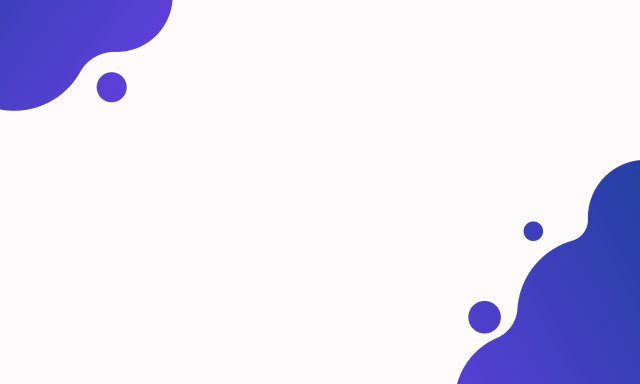
This background is drawn by a WebGL 1 fragment shader. Its source:

```glsl
precision mediump float;
// Two liquid blobs in opposite corners of a pale sheet, with loose droplets.
// Each blob is a union of circles whose hollows are rounded by tangent fillet
// arcs; a linear blue-to-violet gradient colours each corner.

uniform vec2 u_resolution;

#define SHEET vec2(768.0, 460.0)          // design units spanning the canvas
#define PAPER vec3(0.992, 0.984, 0.988)
#define NAVY vec3(0.14, 0.25, 0.64)
#define VIOLET vec3(0.36, 0.25, 0.85)
#define TOP_SLOPE vec2(0.0025, -0.00175)  // gradient change per unit
#define LOW_SLOPE vec2(-0.00248, -0.00135)

// Circles are packed as vec3(centre, radius).
float circle(vec2 p, vec3 c) {
  return length(p - c.xy) - c.z;
}

// Signed distance to the line a-b, negative on its left.
float leftOf(vec2 p, vec2 a, vec2 b) {
  vec2 e = normalize(b - a);
  return dot(p - a, vec2(e.y, -e.x));
}

// Fills the hollow left of a-b up to an arc tangent to both circles.
float fillet(vec2 p, vec3 a, vec3 b, float radius) {
  float ra = a.z + radius;
  float rb = b.z + radius;
  float gap = distance(a.xy, b.xy);
  vec2 along = (b.xy - a.xy) / gap;
  float s = (gap + (ra - rb) * (ra + rb) / gap) * 0.5;
  float h = sqrt(max((ra - s) * (ra + s), 0.0));
  vec2 hub = a.xy + along * s + vec2(-along.y, along.x) * h;
  float wedge = max(leftOf(p, a.xy, b.xy),
                max(leftOf(p, b.xy, hub), leftOf(p, hub, a.xy)));
  return max(wedge, radius - distance(p, hub));
}

float topBlob(vec2 p) {
  vec3 large = vec3(17.0, 418.0, 90.7);
  vec3 small = vec3(140.0, 465.0, 67.2);
  float d = min(circle(p, large), circle(p, small));
  d = min(d, fillet(p, small, large, 47.0));
  return min(d, circle(p, vec3(134.0, 355.5, 18.0)));   // droplet
}

float lowBlob(vec2 p) {
  vec3 upper = vec3(774.5, 199.5, 69.0);
  vec3 middle = vec3(712.0, 84.0, 91.3);
  vec3 lower = vec3(629.5, -22.0, 84.0);
  float d = min(circle(p, upper), min(circle(p, middle), circle(p, lower)));
  d = min(d, fillet(p, middle, upper, 26.0));
  d = min(d, fillet(p, lower, middle, 41.0));
  d = min(d, max(712.0 - p.x, p.y - 160.0));            // solid corner
  d = min(d, circle(p, vec3(640.0, 183.0, 11.7)));      // droplets
  return min(d, circle(p, vec3(581.5, 80.0, 19.5)));
}

void main() {
  vec2 p = gl_FragCoord.xy / u_resolution * SHEET;
  float pixel = SHEET.x / u_resolution.x;

  // Gradient position for each corner
  float topTone = 0.455 + dot(p - vec2(0.0, 460.0), TOP_SLOPE);
  float lowTone = 0.864 + dot(p - vec2(560.0, 10.0), LOW_SLOPE);
  float tone = p.x < SHEET.x * 0.5 ? topTone : lowTone;
  vec3 ink = mix(NAVY, VIOLET, clamp(tone, 0.0, 1.0));

  // Smooth coverage over one pixel
  float d = min(topBlob(p), lowBlob(p));
  float cover = clamp(0.5 - d / pixel, 0.0, 1.0);
  gl_FragColor = vec4(mix(PAPER, ink, cover), 1.0);
}
```
